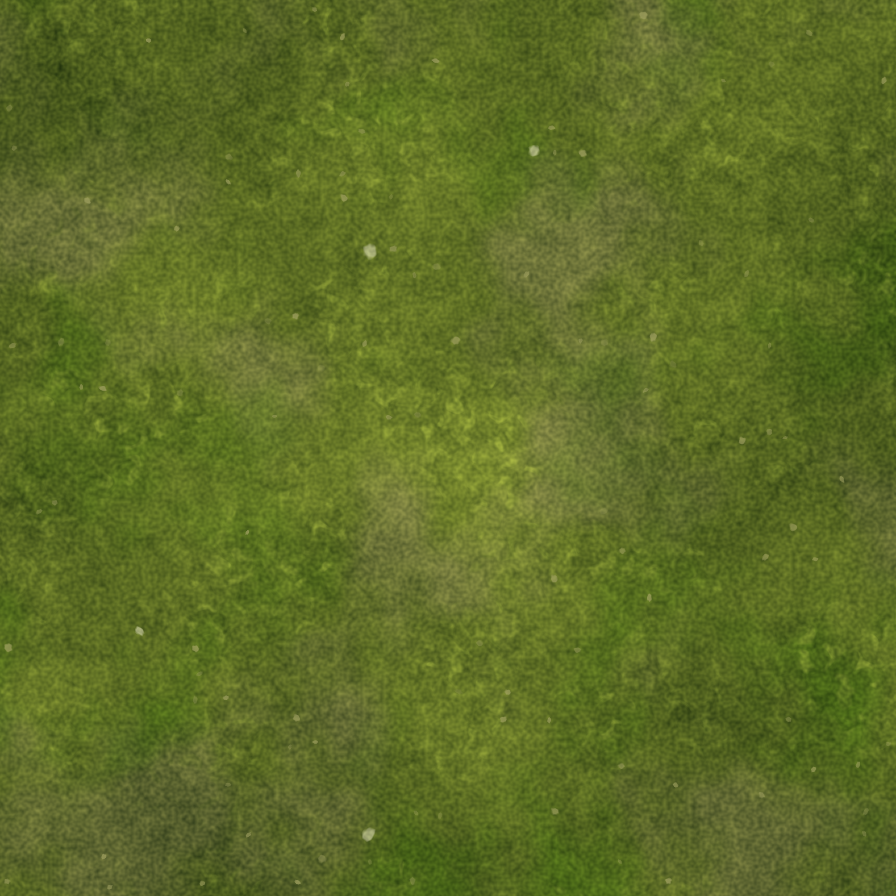
Write a WebGL 1 fragment shader that draws this texture.

```glsl
precision highp float;

uniform vec2 u_resolution;

// Colours
const vec3 MOSS = vec3(0.355, 0.420, 0.135);
const vec3 DRAB = vec3(0.425, 0.445, 0.230);
const vec3 LUSH = vec3(0.275, 0.400, 0.085);
const vec3 LEAF = vec3(0.490, 0.560, 0.190);
const vec3 FLECK = vec3(0.630, 0.630, 0.380);
const vec3 PEBBLE = vec3(0.700, 0.720, 0.520);
const vec3 SHADE_TINT = vec3(1.14, 0.96, 1.10);

// Feature frequencies, per canvas height
const float PATCH_FREQ = 3.2;
const float MOTTLE_FREQ = 42.0;
const float LEAF_FREQ = 64.0;
const float GRAIN_FREQ = 215.0;
const float FLECK_CELLS = 38.0;
const float PEBBLE_CELLS = 9.0;

// Strengths
const float PATCH_SHADE = 0.27;
const float MOTTLE_SHADE = 0.24;
const float GRAIN_SHADE = 0.27;
const float GLOW_SHADE = 0.17;
const float LEAF_MIX = 0.55;
const float FLECK_DENSITY = 0.065;
const float PEBBLE_DENSITY = 0.05;
const vec2 GLOW_CENTRE = vec2(0.46, 0.56);

vec2 hash2(vec2 p) {
  vec3 h = fract(p.xyx * vec3(0.1031, 0.1030, 0.0973));
  h += dot(h, h.yzx + 33.33);
  return fract((h.xx + h.yz) * h.zy);
}

vec2 direction(vec2 cell) {
  float angle = 6.2832 * hash2(cell).x;
  return vec2(cos(angle), sin(angle));
}

float gradientNoise(vec2 p) {
  vec2 i = floor(p);
  vec2 f = p - i;
  vec2 w = f * f * f * (f * (f * 6.0 - 15.0) + 10.0);
  vec2 e = vec2(1.0, 0.0);
  float bottom = mix(dot(direction(i), f), dot(direction(i + e), f - e), w.x);
  float top = mix(dot(direction(i + e.yx), f - e.yx), dot(direction(i + 1.0), f - 1.0), w.x);
  return mix(bottom, top, w.y);
}

float fbm(vec2 p) {
  float sum = 0.0;
  float amplitude = 1.0;
  for (int octave = 0; octave < 4; octave++) {
    sum += amplitude * gradientNoise(p);
    p = mat2(1.6, 1.2, -1.2, 1.6) * p + 17.3;
    amplitude *= 0.55;
  }
  return sum;
}

// Coverage of sparse, jittered, irregular ovals; radius is in cell units
float scatter(vec2 uv, float cells, float density, float radius, float seed) {
  vec2 p = uv * cells;
  vec2 cell = floor(p) + seed;
  vec2 pick = hash2(cell);
  vec2 q = fract(p) - mix(vec2(0.27), vec2(0.73), hash2(cell + 41.0));
  vec2 axis = direction(cell + 83.0);
  q = vec2(dot(q, axis), dot(q, vec2(-axis.y, axis.x)) * mix(1.0, 1.8, pick.y));
  float size = radius * mix(0.6, 1.0, hash2(cell + 7.0).y);
  float outline = length(q) + 0.35 * size * gradientNoise(q * 1.3 / size + cell);
  return step(pick.x, density) * (1.0 - smoothstep(size * 0.6, size * 1.1, outline));
}

void main() {
  vec2 uv = gl_FragCoord.xy / u_resolution.y;

  // Broad patches of dry and lush ground
  float broad = fbm(uv * PATCH_FREQ + 5.7);
  float dry = smoothstep(-0.05, 0.55, fbm(uv * 3.6 + 31.2));
  float lush = smoothstep(0.0, 0.6, fbm(uv * 4.2 + 67.4));
  float glow = 1.0 - smoothstep(0.0, 0.62, length(uv - GLOW_CENTRE));
  vec3 color = mix(MOSS, DRAB, dry * 0.85);
  color = mix(color, LUSH, lush * (1.0 - 0.6 * glow) * 0.85);

  // Small leaves bunched into clumps
  vec2 bend = vec2(gradientNoise(uv * 55.0 + 3.1), gradientNoise(uv * 55.0 + 91.7));
  vec2 leafUv = uv + 0.012 * bend;
  float leaves = smoothstep(0.08, 0.42, gradientNoise(leafUv * LEAF_FREQ));
  float clumps = smoothstep(-0.25, 0.4, fbm(uv * 6.5 + 12.9)) * (1.0 - 0.7 * dry);
  color = mix(color, LEAF, leaves * clumps * LEAF_MIX);

  // Shading from patches down to fine grain
  float mottle = fbm(leafUv * MOTTLE_FREQ + 23.0);
  float grain = gradientNoise(uv * GRAIN_FREQ) + 0.5 * gradientNoise(uv * 120.0 + 9.4);
  float shade = PATCH_SHADE * broad + GLOW_SHADE * (glow - 0.35);
  shade += MOTTLE_SHADE * mottle * mix(0.6, 1.0, clumps) + GRAIN_SHADE * grain;
  color *= 1.0 + shade * SHADE_TINT;

  // Pale flecks and a few pebbles
  float fleck = scatter(uv, FLECK_CELLS, FLECK_DENSITY, 0.2, 0.0);
  float strength = mix(0.25, 0.75, hash2(floor(uv * FLECK_CELLS) + 59.0).x);
  color = mix(color, FLECK, fleck * strength);
  float pebble = scatter(uv, PEBBLE_CELLS, PEBBLE_DENSITY, 0.09, 130.0);
  color = mix(color, PEBBLE * (1.0 + 0.15 * grain), pebble * 0.85);

  gl_FragColor = vec4(clamp(color, 0.0, 1.0), 1.0);
}
```
